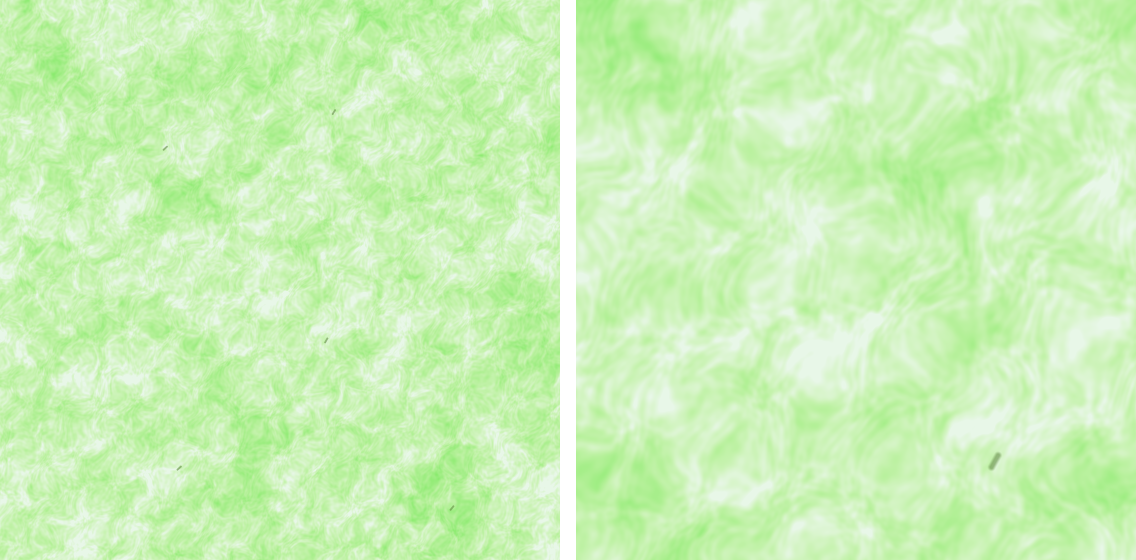
Left: the whole. Right: its middle third, enlarged.
Give the GLSL for this texture, as a three.js fragment shader.

```glsl
// Mottled pale green handmade paper: layered gradient noise sets one tone,
// with soft dye patches, slanted dark flecks, pale fibres and fine grain.
// The tone is then turned into a colour from saturated green to near white.

varying vec2 vUv;

float hash(vec2 p) {
  vec3 q = fract(vec3(p.xyx) * vec3(0.1031, 0.1030, 0.0973));
  q += dot(q, q.yzx + 33.33);
  return fract((q.x + q.y) * q.z);
}

vec2 gradient(vec2 cell) {
  float angle = 6.2832 * hash(cell + 57.0);
  return vec2(cos(angle), sin(angle));
}

// Gradient noise, about -0.7 to 0.7
float noise(vec2 p) {
  vec2 i = floor(p), f = p - i;
  vec2 u = f * f * f * (f * (f * 6.0 - 15.0) + 10.0);
  vec2 e = vec2(1.0, 0.0);
  float low = mix(dot(gradient(i), f), dot(gradient(i + e), f - e), u.x);
  float high = mix(dot(gradient(i + e.yx), f - e.yx),
                   dot(gradient(i + e.xx), f - e.xx), u.x);
  return mix(low, high, u.y);
}

vec2 rotate(vec2 p, float a) {
  return vec2(cos(a) * p.x + sin(a) * p.y, cos(a) * p.y - sin(a) * p.x);
}

// Broad clouds down to fine grain, each layer turned a little
float mottling(vec2 p) {
  float sum = 0.0, frequency = 4.0, amplitude = 0.105;
  for (int i = 0; i < 6; i++) {
    vec2 q = rotate(p, 0.25 + 0.2 * float(i)) * vec2(0.85, 1.2);
    sum += amplitude * noise(q * frequency + 19.0 * float(i));
    frequency *= 2.1;
    amplitude *= i < 3 ? 1.04 : 0.8;
  }
  return sum;
}

// Large dye stains with ragged edges
float patches(vec2 p) {
  float stain = noise(p * 5.5 + 31.0) + 0.35 * noise(p * 17.0 + 8.0)
              + 0.2 * noise(p * 42.0);
  return smoothstep(0.2, 0.48, stain);
}

// Small dark leaf-like flecks leaning up to the right
float flecks(vec2 p) {
  vec2 q = rotate(p, 0.5) * vec2(13.0, 24.0);
  float shape = noise(q + 73.0) + 0.25 * noise(p * 60.0 + 5.0);
  float region = 0.5 + 0.5 * smoothstep(-0.2, 0.3, noise(p * 3.0 + 44.0));
  return smoothstep(0.27, 0.47, shape) * region;
}

// Thin pale threads where a warped noise crosses zero
float fibres(vec2 p) {
  float thread = 1.0 - smoothstep(0.0, 0.1, abs(noise(p * 15.0 + 91.0)));
  return thread * smoothstep(-0.05, 0.3, noise(p * 9.0 + 12.0));
}

// A few tiny olive specks, each a short slanted stroke
float specks(vec2 p) {
  float cover = 0.0;
  for (int i = 0; i < 5; i++) {
    float id = float(i);
    vec2 centre = vec2(hash(vec2(id, 3.0)), hash(vec2(id, 8.0)));
    vec2 d = rotate(p - centre, 0.7 + 0.4 * hash(vec2(id, 5.0)));
    d.x -= clamp(d.x, -0.004, 0.004);
    cover = max(cover, 1.0 - smoothstep(0.0005, 0.0028, length(d)));
  }
  return cover;
}

void main() {
  vec2 warp = vec2(noise(vUv * 22.0 + 3.0), noise(vUv * 22.0 + 67.0));
  vec2 p = vUv + 0.022 * warp;

  float tone = 0.79 + mottling(p);
  tone -= 0.085 * patches(p);
  tone -= 0.08 * flecks(p);
  tone += 0.05 * fibres(p);
  tone += 0.035 * noise(vUv * 150.0);
  tone = clamp(tone, 0.48, 0.91);

  // Pale tones lose their green faster than deep ones
  float pale = max(tone - 0.68, 0.0);
  vec3 paper = vec3(tone, 0.93 + 0.13 * (tone - 0.62),
                    tone - 0.11 + 2.1 * pale * pale);

  vec3 olive = vec3(0.38, 0.55, 0.26);
  gl_FragColor = vec4(mix(paper, olive, 0.6 * specks(vUv)), 1.0);
}
```
